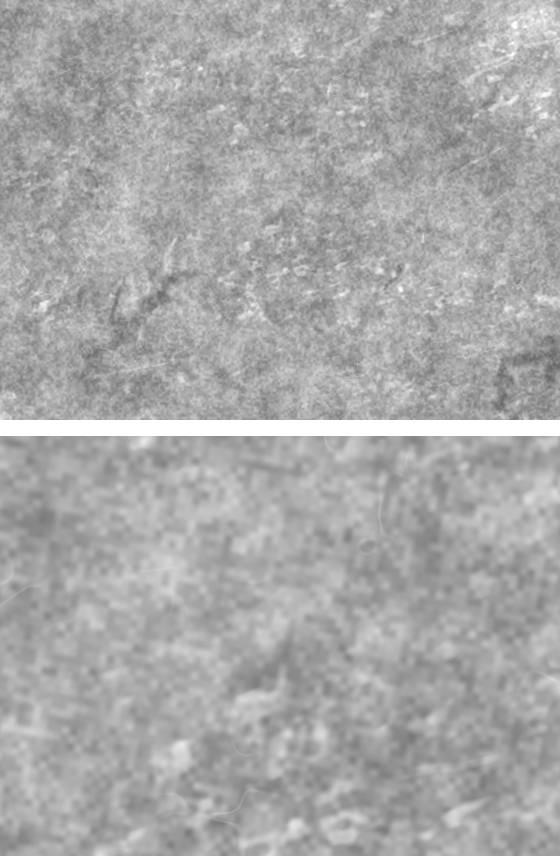
Top: the whole. Bottom: its middle third, enlarged.
Write a Shadertoy shader that draws this texture.

```glsl
// Worn grey stone: five octaves of rotated value noise give the grain and mottling,
// with pale flecks, wispy fibres, soft hazes and fine scratches laid over it,
// and a few ragged dark gouges cut by warped, tapered strokes.

float hash(vec2 cell) {
    vec3 q = fract(cell.xyx * 0.1031);
    q += dot(q, q.yzx + 33.33);
    return fract((q.x + q.y) * q.z);
}

float noise(vec2 p) {
    vec2 cell = floor(p), f = fract(p);
    f = f * f * (3.0 - 2.0 * f);
    return mix(mix(hash(cell), hash(cell + vec2(1, 0)), f.x),
               mix(hash(cell + vec2(0, 1)), hash(cell + vec2(1, 1)), f.x), f.y);
}

mat2 rotation(float angle) {
    float c = cos(angle), s = sin(angle);
    return mat2(c, s, -s, c);
}

// Soft stroke from a to b, thinning towards b
float stroke(vec2 p, vec2 a, vec2 b, float radius) {
    vec2 along = b - a;
    float t = clamp(dot(p - a, along) / dot(along, along), 0.0, 1.0);
    float r = radius * (1.0 - 0.6 * t);
    return 1.0 - smoothstep(0.25 * r, r, length(p - a - along * t));
}

float haze(vec2 p, vec2 centre, float radius) {
    vec2 d = (p - centre) / radius;
    return exp(-dot(d, d));
}

// Clouds down to fine grain, centred on zero
float mottling(vec2 p) {
    float sum = 0.0, frequency = 4.5;
    for (int i = 0; i < 5; i++) {
        vec2 q = rotation(0.5 + 1.1 * float(i)) * p * frequency;
        sum += mix(0.07, 0.15, float(i) / 4.0) * (noise(q + 40.0) - 0.5);
        frequency *= 2.45;
    }
    return sum;
}

// Ragged pale crystals in patches, slanting up to the right
float flecks(vec2 p) {
    vec2 q = rotation(-0.4) * p + 5.0;
    float grain = 0.6 * noise(q * vec2(30, 48)) + 0.4 * noise(q * vec2(85, 120));
    return smoothstep(0.56, 0.9, grain) * smoothstep(0.3, 0.75, noise(p * 7.0 + 60.0));
}

// Thin curling ridges
float fibres(vec2 p) {
    vec2 q = rotation(-0.5) * p * vec2(20, 32) + 90.0;
    q += 1.2 * noise(p * 45.0 + 30.0);
    float ridge = 1.0 - abs(2.0 * noise(q) - 1.0);
    return smoothstep(0.82, 1.0, ridge) * smoothstep(0.4, 0.8, noise(p * 11.0 + 20.0));
}

// Long faint scratches, mostly at the upper right, and short steep nicks
float scratches(vec2 p) {
    float sum = 0.0;
    for (int i = 0; i < 14; i++) {
        float id = float(i);
        float h1 = hash(vec2(id, 3)), h2 = hash(vec2(id, 17)), h3 = hash(vec2(id, 29));
        vec2 centre = vec2(1.333 * sqrt(h1), 1.0 - 0.9 * h2 * h2);
        vec2 reach = rotation(0.2 + 0.35 * h3) * vec2(0.03 + 0.06 * h2, 0);
        sum += 0.1 * stroke(p, centre - reach, centre + reach, 0.008);

        vec2 spot = vec2(1.333 * h3, h1);
        vec2 nick = rotation(1.1 + 0.9 * h2) * vec2(0.008 + 0.016 * h1, 0);
        sum += (h2 > 0.3 ? 0.13 : -0.1) * stroke(p, spot, spot + nick, 0.006);
    }
    return sum * smoothstep(0.2, 0.7, noise(p * 35.0));
}

// Dark torn hollows: a diagonal gash, a corner arc, a pit and a nick
float gouges(vec2 p) {
    float gash = stroke(p, vec2(0.22, 0.13), vec2(0.3, 0.22), 0.03);
    gash = max(gash, 0.8 * stroke(p, vec2(0.29, 0.2), vec2(0.38, 0.29), 0.036));
    gash = max(gash, stroke(p, vec2(0.41, 0.34), vec2(0.36, 0.25), 0.026));
    gash = max(gash, stroke(p, vec2(0.27, 0.23), vec2(0.295, 0.33), 0.018));
    float corner = stroke(p, vec2(1.19, 0.03), vec2(1.21, 0.13), 0.032);
    corner = max(corner, stroke(p, vec2(1.31, 0.15), vec2(1.21, 0.14), 0.038));
    corner = max(corner, stroke(p, vec2(1.32, 0.19), vec2(1.31, 0.07), 0.036));
    float pit = stroke(p, vec2(0.195, 0.53), vec2(0.225, 0.52), 0.028);
    pit = max(pit, 0.7 * stroke(p, vec2(0.23, 0.555), vec2(0.217, 0.61), 0.012));
    float nick = stroke(p, vec2(0.945, 0.36), vec2(0.925, 0.31), 0.014);
    return max(max(gash, corner), max(pit, nick));
}

void mainImage(out vec4 fragColor, in vec2 fragCoord) {
    vec2 p = fragCoord / iResolution.y;
    vec2 warp = vec2(noise(p * 32.0 + 7.0), noise(p * 32.0 + 70.0)) - 0.5;
    vec2 torn = p + 0.028 * warp;

    float grey = 0.637 + mottling(p);
    grey += 0.2 * flecks(p) + 0.07 * fibres(p) + scratches(p + 0.006 * warp);

    // Broad pale hazes
    grey += 0.06 * haze(p, vec2(0.62, 0.58), 0.1);
    grey += 0.06 * haze(p, vec2(0.3, 0.53), 0.06);
    grey += 0.11 * haze(p, vec2(1.32, 0.9), 0.17);

    // Gouges, with pale splinters inside the diagonal one
    grey -= 0.15 * gouges(torn) * (0.55 + 0.6 * noise(p * 50.0));
    grey += 0.09 * stroke(torn, vec2(0.31, 0.26), vec2(0.35, 0.32), 0.026);
    grey += 0.1 * stroke(torn, vec2(0.4, 0.37), vec2(0.41, 0.44), 0.02);

    fragColor = vec4(vec3(clamp(grey, 0.0, 1.0)), 1.0);
}
```
